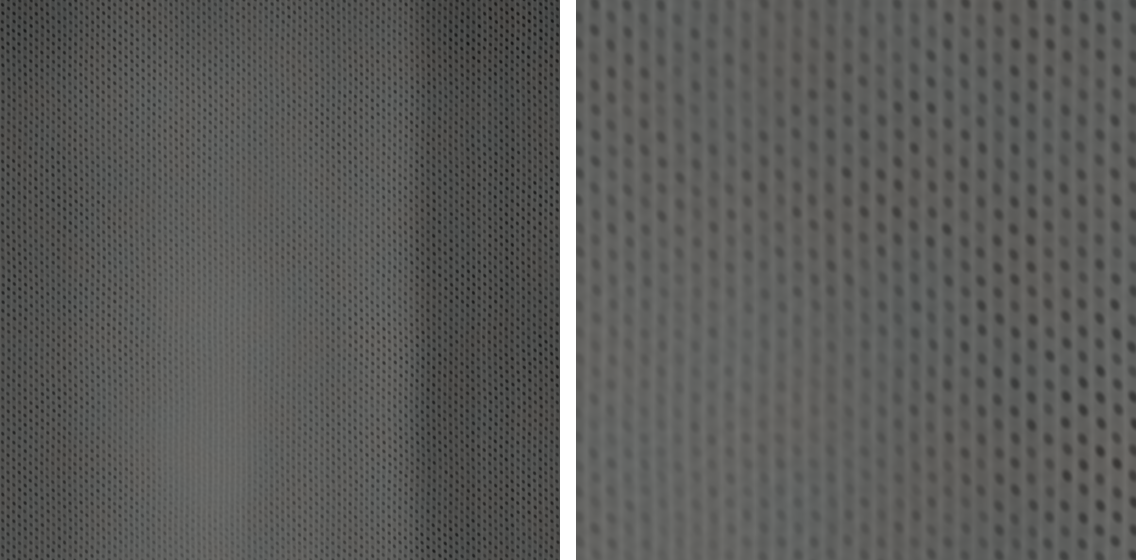
Left, the full canvas; right, a detail of the centre.
Give the GLSL for this texture, as a three.js fragment shader.

```glsl
// Dark grey knitted mesh: staggered columns of small oval holes between
// pale vertical strands, lit by broad soft folds. Holes fade where the cloth
// is smooth; gradient noise bends the knit and mottles its tone.
varying vec2 vUv;

const vec2 REPEATS = vec2(100.0, 64.0);        // hole columns, holes per column
const vec2 HOLE_RADIUS = vec2(0.0040, 0.0050); // in canvas units
const float HOLE_SLANT = 0.25;
const float HOLE_DEPTH = 0.145;
const float STRAND_LIFT = 0.020;
const float RIB_DEPTH = 0.012;
const float WARP = 0.0022;
const float JITTER = 0.14;                     // share of a cell
const float CLOTH_TONE = 0.358;
const vec3 CLOTH_TINT = vec3(1.0, 1.005, 0.985);
const float TAU = 6.2831853;

float hash(vec2 p) {
  vec3 q = fract(vec3(p.xyx) * 0.1031);
  q += dot(q, q.yzx + 33.33);
  return fract((q.x + q.y) * q.z);
}

vec2 gradientAt(vec2 p) {
  float angle = TAU * hash(p);
  return vec2(cos(angle), sin(angle));
}

float gradientNoise(vec2 p) {
  vec2 i = floor(p);
  vec2 f = p - i;
  vec2 u = f * f * f * (f * (f * 6.0 - 15.0) + 10.0);
  vec2 e = vec2(1.0, 0.0);
  float low = mix(dot(gradientAt(i), f), dot(gradientAt(i + e), f - e), u.x);
  float high = mix(dot(gradientAt(i + e.yx), f - e.yx),
                   dot(gradientAt(i + 1.0), f - 1.0), u.x);
  return mix(low, high, u.y);
}

float softSpot(vec2 p, vec2 center, vec2 radius) {
  vec2 d = (p - center) / radius;
  return exp(-dot(d, d));
}

// Broad light and shade of the draped cloth
float foldLight(vec2 p) {
  float bend = 0.02 * gradientNoise(vec2(3.0, p.y * 3.0));
  float light = 0.040 * softSpot(p, vec2(0.40, 0.22), vec2(0.20, 0.50));
  light += 0.014 * softSpot(p, vec2(0.69, 0.40), vec2(0.06, 0.60));
  light -= 0.042 * (1.0 - smoothstep(0.0, 0.28, p.x));
  light -= 0.048 * smoothstep(0.70, 0.79, p.x + bend);
  light -= 0.018 * softSpot(p, vec2(0.775, 0.55), vec2(0.03, 0.70));
  light -= 0.020 * softSpot(p, vec2(0.49 + 0.2 * (p.y - 0.15), 0.15), vec2(0.06, 0.18));
  light -= 0.028 * smoothstep(0.80, 1.0, p.y);
  return light + 0.018 * gradientNoise(p * vec2(7.0, 4.0));
}

// How open the holes are: closed over the smooth lower middle
float holeOpenness(vec2 p) {
  float smoothArea = softSpot(p, vec2(0.39, 0.17), vec2(0.17, 0.34));
  float middle = softSpot(p, vec2(0.45, 0.62), vec2(0.20, 0.36));
  float patches = 0.35 * gradientNoise(p * 7.0 + 11.0);
  return clamp(0.92 - 0.82 * smoothArea - 0.32 * middle + patches, 0.08, 1.1);
}

void main() {
  // Knit grid, every other column shifted by half a hole
  vec2 bend = vec2(gradientNoise(vUv * 9.0), gradientNoise(vUv * 9.0 + 40.0));
  vec2 grid = (vUv + WARP * bend) * REPEATS;
  float column = floor(grid.x);
  grid.y += 0.5 * mod(column, 2.0);
  vec2 cell = floor(grid);
  vec2 local = fract(grid) - 0.5;

  // Oval hole with a soft rim
  vec2 shift = JITTER * (vec2(hash(cell), hash(cell + 71.0)) - 0.5);
  vec2 offset = (local - shift) / REPEATS;
  offset.x += HOLE_SLANT * offset.y;
  float hole = 1.0 - smoothstep(0.20, 1.05, length(offset / HOLE_RADIUS));
  float open = holeOpenness(vUv);
  float depth = HOLE_DEPTH * open * mix(0.70, 1.20, hash(cell + 19.0));

  // Strands between holes, with faint ribs and uneven columns
  float rib = cos(TAU * local.x);
  float strand = (1.0 - hole) * smoothstep(0.25, 0.50, abs(local.x));
  float columnTone = hash(vec2(column, 5.0)) - 0.5;
  float rightSide = smoothstep(0.72, 0.80, vUv.x);

  float tone = CLOTH_TONE + foldLight(vUv);
  tone += STRAND_LIFT * strand * mix(0.5, 1.0, open) - RIB_DEPTH * rib;
  tone += columnTone * mix(0.008, 0.024, rightSide);
  tone += 0.022 * gradientNoise(vUv * 150.0);
  tone -= depth * hole;

  // Faint warm and cool blotches
  float hue = 0.012 * gradientNoise(vUv * 14.0 + 23.0);
  vec3 color = tone * CLOTH_TINT + hue * vec3(1.0, -0.2, -0.8);
  gl_FragColor = vec4(clamp(color, 0.0, 1.0), 1.0);
}
```
